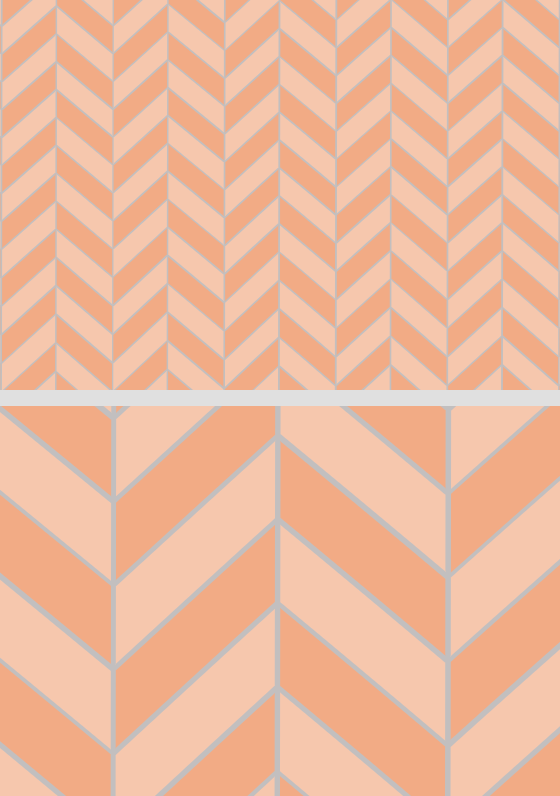
Top: the whole. Bottom: its middle third, enlarged.
A Shadertoy shader for this pattern:

```glsl
// Peach herringbone: zigzag columns of alternating slanted bars with thin grey outlines.

const vec3 PALE_PEACH  = vec3(0.965, 0.78, 0.68);
const vec3 DEEP_PEACH  = vec3(0.95, 0.67, 0.52);
const vec3 GROUT_GREY  = vec3(0.76, 0.75, 0.75);

// Lengths are fractions of the canvas width.
const float PAIR_WIDTH = 0.1992;   // one rising plus one falling column
const float RISE_WIDTH = 0.0977;   // the rising column is slightly narrower
const float BAR_HEIGHT = 0.05026;
const float ZIGZAG     = 0.0872;   // drop from peak to valley
const float LINE_HALF  = 0.00142;

float hash21(vec2 p) {
    vec3 q = fract(vec3(p.xyx) * 0.1031);
    q += dot(q, q.yzx + 33.33);
    return fract((q.x + q.y) * q.z);
}

// Antialiased coverage of a line at distance d from its centre.
float lineCover(float d, float halfWidth, float pixel) {
    return clamp(0.5 + (halfWidth - d) / pixel, 0.0, 1.0);
}

// Line half-width with a small variation per segment.
float unevenWidth(vec2 id, float amount) {
    return LINE_HALF * (1.0 + amount * (hash21(id) - 0.5));
}

// Height of the first peak below the top edge, drifting up toward the right.
float peakOffset(float x) {
    return 0.0104 - 0.0117 * smoothstep(0.1, 0.65, x);
}

// Gentle uneven spacing down the canvas.
float rowBow(float t) {
    return 0.0036 * sin(3.14159 * pow(clamp(t, 0.0, 1.0), 1.4));
}

void mainImage(out vec4 fragColor, in vec2 fragCoord) {
    float pixel = 1.0 / iResolution.x;
    float x = fragCoord.x * pixel;
    float y = (iResolution.y - fragCoord.y) * pixel;   // measured downward
    float t = 1.0 - fragCoord.y / iResolution.y;

    // Column pairs, leaning very slightly
    float across = x - 0.0030 + 0.0011 * t;
    float pairId = floor(across / PAIR_WIDTH);
    float local = across - pairId * PAIR_WIDTH;
    bool rising = local < RISE_WIDTH;
    float columnId = 2.0 * pairId + (rising ? 0.0 : 1.0);

    // Zigzag depth: 0 at a peak, 1 at a valley
    float run = rising ? RISE_WIDTH : PAIR_WIDTH - RISE_WIDTH;
    float depth = abs(local - RISE_WIDTH) / run;

    // Bars alternate down each column and swap between neighbours
    float row = (y - peakOffset(x) + rowBow(t) - ZIGZAG * depth) / BAR_HEIGHT;
    float parity = mod(floor(row) + columnId, 2.0);
    vec3 color = parity < 0.5 ? DEEP_PEACH : PALE_PEACH;

    // Slanted outlines
    float slantCos = run / length(vec2(run, ZIGZAG));
    float slantDist = abs(fract(row + 0.5) - 0.5) * BAR_HEIGHT * slantCos;
    vec2 slantId = vec2(columnId, floor(row + 0.5)) + 40.0;
    float outline = lineCover(slantDist, unevenWidth(slantId, 0.45), pixel);

    // Upright outlines
    float uprightDist = min(abs(local - RISE_WIDTH), min(local, PAIR_WIDTH - local));
    float edgeId = floor(across / (0.5 * PAIR_WIDTH) + 0.5);
    float uprightWidth = unevenWidth(vec2(edgeId + 7.0, 3.0), 0.35);
    outline = max(outline, lineCover(uprightDist, uprightWidth, pixel));

    fragColor = vec4(mix(color, GROUT_GREY, outline), 1.0);
}
```
